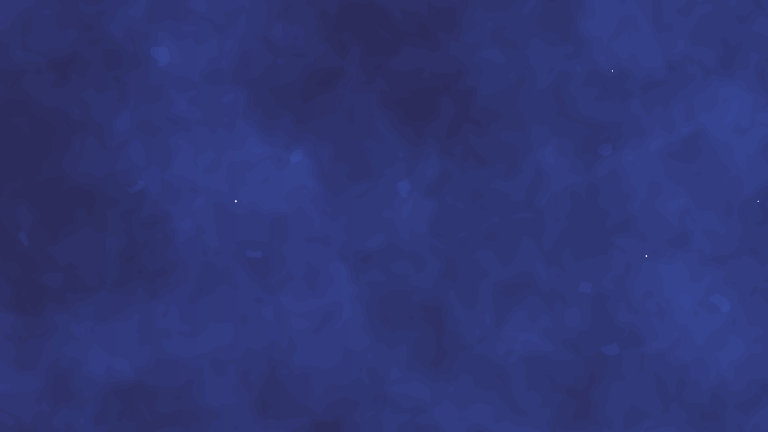
Write a WebGL 1 fragment shader that draws this texture.

```glsl
precision highp float;

uniform vec2 u_resolution;

#define PATCH_SCALE 2.6
#define PATCH_GAIN 0.69
#define CONTRAST 1.6
#define BRIGHTNESS 0.47
#define LEFT_SHADE 0.22
#define TONE_STEPS 10.0
#define EDGE_SOFTNESS 0.1
#define WARP_AMOUNT 0.045
#define CHIP_SHARE 0.28
#define SPECK_SHARE 0.2

const vec3 DEEP_INDIGO = vec3(0.168, 0.172, 0.355);
const vec3 MID_BLUE = vec3(0.190, 0.222, 0.480);
const vec3 LIGHT_BLUE = vec3(0.218, 0.282, 0.600);
const vec3 SPECK_COLOR = vec3(0.85, 0.88, 0.96);

float hash(vec2 cell) {
  vec3 q = fract(vec3(cell.xyx) * 0.1031);
  q += dot(q, q.yzx + 33.33);
  return fract((q.x + q.y) * q.z);
}

vec2 hash2(vec2 cell) {
  return vec2(hash(cell + 17.0), hash(cell + 71.0));
}

float noise(vec2 p) {
  vec2 cell = floor(p);
  vec2 f = fract(p);
  f = f * f * (3.0 - 2.0 * f);
  float low = mix(hash(cell), hash(cell + vec2(1.0, 0.0)), f.x);
  float high = mix(hash(cell + vec2(0.0, 1.0)), hash(cell + 1.0), f.x);
  return mix(low, high, f.y);
}

vec2 noise2(vec2 p) {
  return vec2(noise(p + 5.0), noise(p + 47.0)) - 0.5;
}

// Rotated octaves, normalised to 0..1
float fbm(vec2 p) {
  float sum = 0.0;
  float total = 0.0;
  float weight = 1.0;
  for (int i = 0; i < 5; i++) {
    sum += weight * noise(p);
    total += weight;
    weight *= PATCH_GAIN;
    p = mat2(1.6, 1.2, -1.2, 1.6) * p + 11.3;
  }
  return sum / total;
}

// Ragged displacement in two sizes
vec2 warp(vec2 p) {
  return p + WARP_AMOUNT * (noise2(p * 13.0) + 0.5 * noise2(p * 34.0));
}

// Flat tones with softened borders
float posterize(float tone) {
  float level = tone * TONE_STEPS;
  float border = smoothstep(1.0 - EDGE_SOFTNESS, 1.0, fract(level));
  return (floor(level) + border) / TONE_STEPS;
}

// One jittered disc in a share of the grid cells
float scatter(vec2 p, float share, float radius, float soft, float seed) {
  vec2 cell = floor(p);
  vec2 center = 0.2 + 0.6 * hash2(cell + seed);
  float size = radius * mix(0.7, 1.2, hash(cell + seed + 9.0));
  float disc = 1.0 - smoothstep(size - soft, size + soft, length(fract(p) - center));
  return disc * step(hash(cell + seed + 3.0), share);
}

vec3 ramp(float tone) {
  vec3 color = mix(DEEP_INDIGO, MID_BLUE, clamp(tone * 2.0, 0.0, 1.0));
  return mix(color, LIGHT_BLUE, clamp(tone * 2.0 - 1.0, 0.0, 1.0));
}

void main() {
  vec2 p = gl_FragCoord.xy / u_resolution.y;
  float across = gl_FragCoord.x / u_resolution.x;

  // Cloudy patches with flat tones
  float cloud = fbm(warp(p) * PATCH_SCALE + 3.7);
  float tone = posterize(BRIGHTNESS + CONTRAST * (cloud - 0.5));

  // Smooth shade toward the left
  tone -= LEFT_SHADE * (1.0 - smoothstep(0.0, 0.5, across));

  // Small pale chips with ragged outlines
  vec2 ragged = p + 0.035 * noise2(p * 42.0);
  tone += 0.22 * scatter(ragged * 4.0, CHIP_SHARE, 0.065, 0.006, 20.0);

  // Sparse bright specks
  float speck = scatter(p * 3.0, SPECK_SHARE, 0.006, 0.004, 60.0);
  gl_FragColor = vec4(mix(ramp(tone), SPECK_COLOR, speck), 1.0);
}
```
